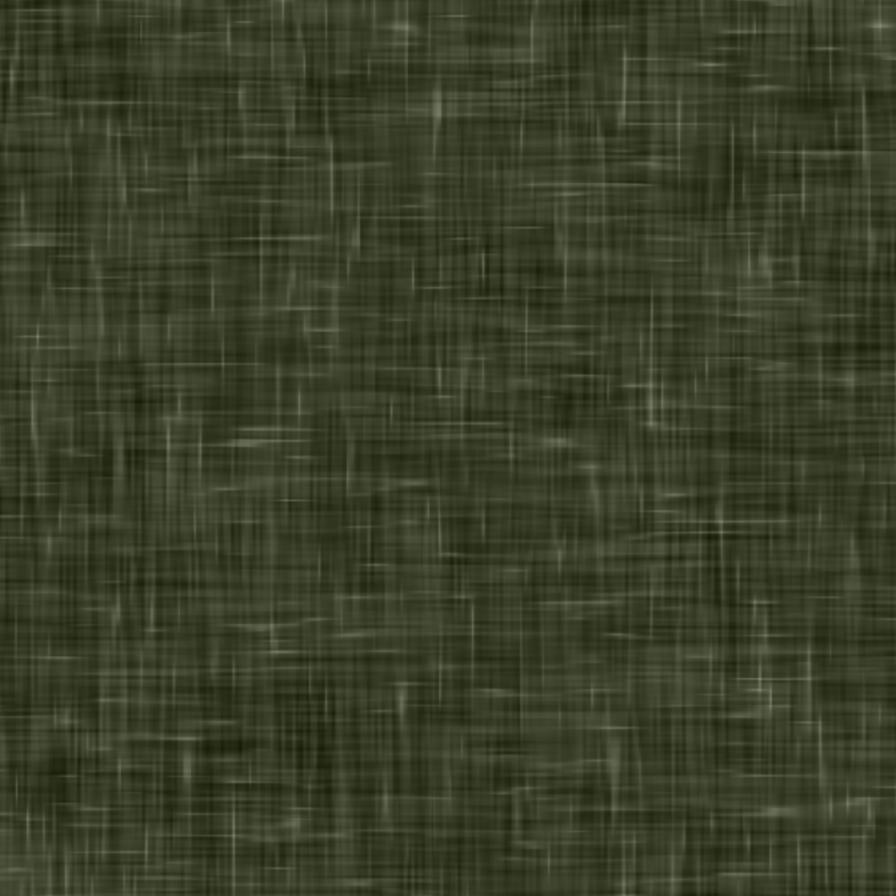
Reproduce this texture procedurally as a WebGL 2 fragment shader.

```glsl
#version 300 es
precision highp float;
// Dark olive linen: fine crossed threads, pale slubs and soft uneven patches.

#define BASE_COLOR vec3(0.209, 0.229, 0.1415)
#define FINE_THREADS 250.0
#define FINE_RUN 15.0
#define FINE_CONTRAST 0.078
#define COARSE_THREADS 95.0
#define COARSE_RUN 8.0
#define COARSE_CONTRAST 0.056
#define SLUB_THREADS 165.0
#define SLUB_RUN 17.0
#define SLUB_GAIN 0.16
#define PATCH_CONTRAST 0.045
#define WOBBLE 0.0022

uniform vec2 u_resolution;
out vec4 fragColor;

// Integer hash of a lattice cell and a seed, in 0..1
float hash(vec2 cell, float seed) {
    uvec3 q = uvec3(ivec3(cell, seed)) * uvec3(1597u, 7919u, 3571u);
    uint h = (q.x ^ (q.y << 8u) ^ q.z) * 747796405u + q.y;
    h = ((h >> 15u) ^ h) * 277803737u;
    h = ((h >> 13u) ^ h) * 668265u;
    h ^= h >> 16u;
    return float(h & 65535u) / 65535.0;
}

// Smooth value noise
float valueNoise(vec2 p, float seed) {
    vec2 cell = floor(p);
    vec2 w = smoothstep(0.0, 1.0, p - cell);
    float low = mix(hash(cell, seed), hash(cell + vec2(1.0, 0.0), seed), w.x);
    float high = mix(hash(cell + vec2(0.0, 1.0), seed), hash(cell + 1.0, seed), w.x);
    return mix(low, high, w.y);
}

// Brightness along one thread, shifted at random so runs do not line up
float threadTone(float along, float row, float seed) {
    float x = along + 7.0 * hash(vec2(row, 3.0), seed + 50.0);
    float cell = floor(x);
    float w = smoothstep(0.0, 1.0, x - cell);
    return mix(hash(vec2(cell, row), seed), hash(vec2(cell + 1.0, row), seed), w);
}

// Parallel threads: p.x runs along them, p.y counts across them
float threads(vec2 p, float seed) {
    float row = floor(p.y);
    float w = smoothstep(0.0, 1.0, p.y - row);
    return mix(threadTone(p.x, row, seed), threadTone(p.x, row + 1.0, seed), w);
}

// One thread direction: fine yarn, coarse bands and sparse pale slubs
float yarn(vec2 p, float fineGain, float seed) {
    p.y += WOBBLE * (valueNoise(p * vec2(9.0, 14.0), seed) - 0.5);
    float fine = threads(p * vec2(FINE_RUN, FINE_THREADS), seed + 1.0) - 0.5;
    float coarse = threads(p * vec2(COARSE_RUN, COARSE_THREADS), seed + 2.0) - 0.5;
    float slub = pow(threads(p * vec2(SLUB_RUN, SLUB_THREADS), seed + 3.0), 8.0);
    return FINE_CONTRAST * fineGain * fine + COARSE_CONTRAST * coarse + SLUB_GAIN * slub;
}

void main() {
    vec2 uv = gl_FragCoord.xy / u_resolution;

    // Patches where either direction of thread stands out
    float weftGain = mix(0.6, 1.4, valueNoise(uv * 11.0, 31.0));
    float warpGain = mix(0.6, 1.4, valueNoise(uv * 11.0, 32.0));
    float tone = yarn(uv, weftGain, 1.0) + yarn(uv.yx, warpGain, 11.0);

    // Soft unevenness of the cloth
    float cloth = 0.6 * valueNoise(uv * 9.0, 41.0) + 0.4 * valueNoise(uv * 23.0, 42.0);
    tone += PATCH_CONTRAST * (cloth - 0.5);

    fragColor = vec4(clamp(BASE_COLOR + tone, 0.0, 1.0), 1.0);
}
```
